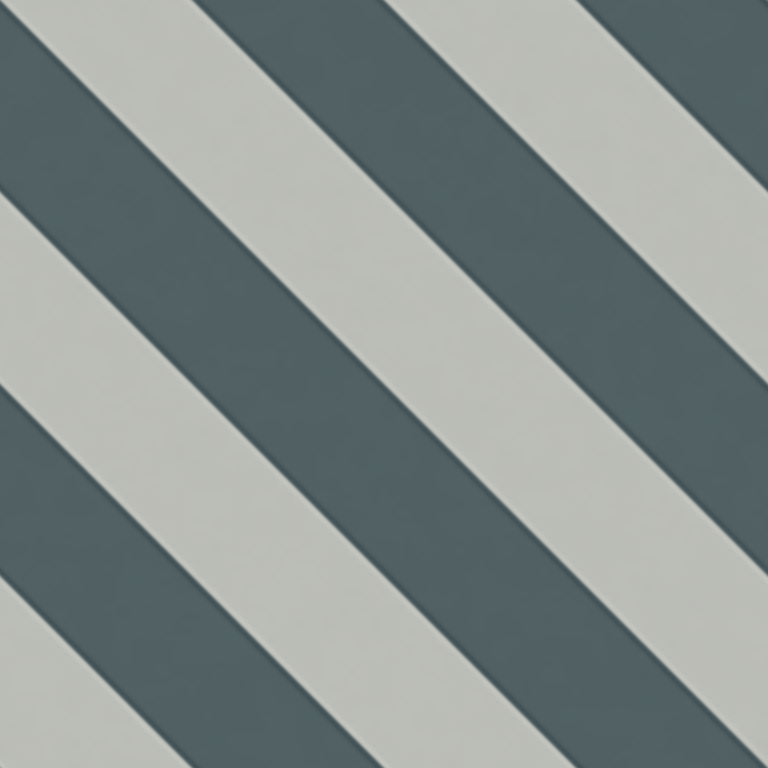
This pattern is drawn by a Shadertoy shader. Its source:

```glsl
float hash(vec2 p) {
    return fract(sin(dot(p, vec2(127.1, 311.7))) * 43758.5453);
}

// Value noise that wraps after a whole number of cells
float wrapNoise(vec2 uv, float cells) {
    vec2 p = uv * cells;
    vec2 cell = floor(p);
    vec2 f = smoothstep(0.0, 1.0, p - cell);
    vec2 a = mod(cell, cells);
    vec2 b = mod(cell + 1.0, cells);
    return mix(mix(hash(a), hash(vec2(b.x, a.y)), f.x),
               mix(hash(vec2(a.x, b.y)), hash(b), f.x), f.y);
}

// Signed distance to the stripe edge, positive inside the pale stripe
float stripeDistance(vec2 uv) {
    float phase = fract(2.0 * (uv.x + uv.y) + 0.25) - 0.5;
    return (0.25 - abs(phase)) / (2.0 * sqrt(2.0));
}

float ridge(float d, float centre, float width) {
    float t = (d - centre) / width;
    return exp(-t * t);
}

void mainImage(out vec4 fragColor, in vec2 fragCoord) {
    vec2 uv = fragCoord / iResolution.xy;
    float d = stripeDistance(uv);
    float soft = max(0.003, 0.75 / iResolution.y);

    // Dark stripe with a shadowed rim
    vec3 slate = mix(vec3(0.318, 0.381, 0.390), vec3(0.262, 0.325, 0.335),
                     ridge(d, -0.005, 0.0038));

    // Pale stripe with a faint bright rim
    vec3 stone = vec3(0.732, 0.738, 0.715) + 0.028 * ridge(d, 0.005, 0.0035);

    vec3 color = mix(slate, stone, smoothstep(-soft, soft, d));

    // Barely visible mottling
    color += 0.006 * (wrapNoise(uv, 32.0) - 0.5) + 0.004 * (wrapNoise(uv, 96.0) - 0.5);

    fragColor = vec4(color, 1.0);
}
```
